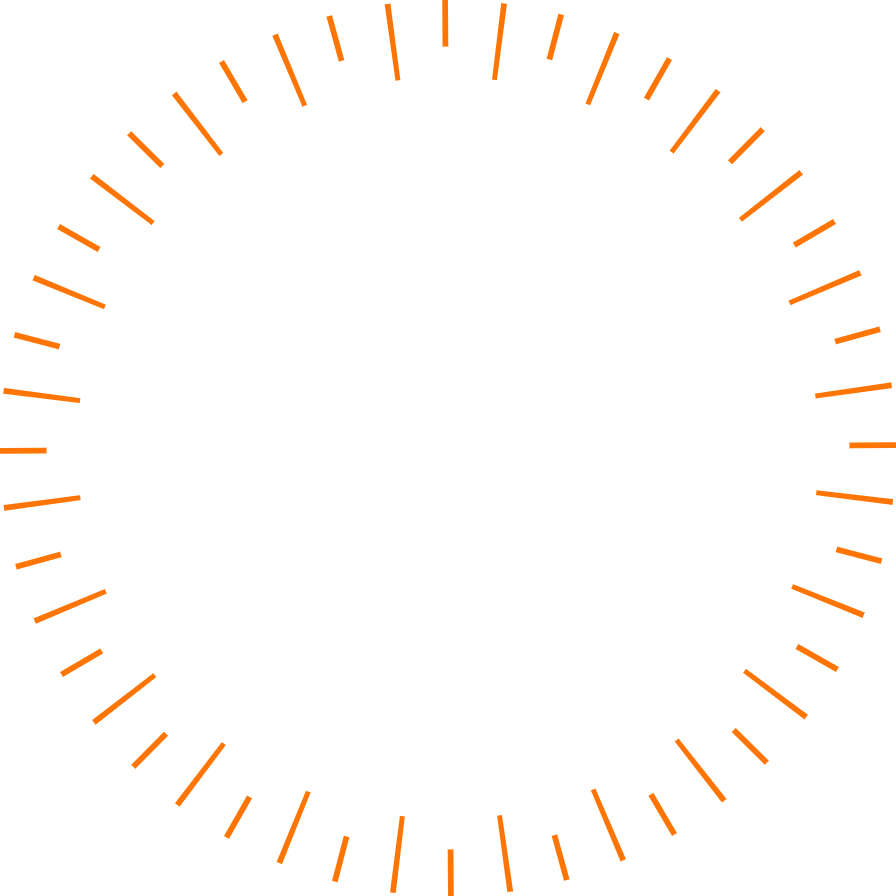
A WebGL 2 fragment shader for this background:

```glsl
#version 300 es
precision highp float;

uniform vec2 u_resolution;
out vec4 fragColor;

const float TAU = 6.2831853;
const vec3 PAPER = vec3(1.0);
const vec3 ORANGE = vec3(1.0, 0.46, 0.01);

// Lengths are fractions of the canvas, angles are radians.
const float TICK_COUNT = 48.0;
const float OUTER_RADIUS = 0.5;
const float SHORT_INNER = 0.448;
const float LONG_INNER = 0.414;
const float SHORT_HALF_WIDTH = 0.0032;
const float LONG_HALF_WIDTH = 0.0030;
const float LONG_TAPER = 0.006;
const float SKEW = 0.00646;
const float LONG_WOBBLE = 0.0038;
const float WOBBLE_PHASE = 2.0;

// Signed distance to a box given its half size.
float boxDistance(vec2 p, vec2 halfSize) {
    vec2 d = abs(p) - halfSize;
    return length(max(d, 0.0)) + min(max(d.x, d.y), 0.0);
}

// Distance to the nearest tick of the dial.
float dialDistance(vec2 p) {
    // Angles run clockwise from the top.
    float tickStep = TAU / TICK_COUNT;
    float index = floor((atan(p.x, p.y) + SKEW) / tickStep + 0.5);
    float isLong = mod(index, 2.0);
    float angle = index * tickStep;

    // Long ticks lean slightly unevenly around the ring.
    float wobble = isLong * LONG_WOBBLE * cos(angle - WOBBLE_PHASE);
    angle -= SKEW + wobble;

    // Local frame: x across the tick, y along its radius.
    vec2 radial = vec2(sin(angle), cos(angle));
    vec2 local = vec2(dot(p, vec2(radial.y, -radial.x)), dot(p, radial));

    float inner = mix(SHORT_INNER, LONG_INNER, isLong);
    float center = 0.5 * (inner + OUTER_RADIUS);
    float halfWidth = mix(SHORT_HALF_WIDTH, LONG_HALF_WIDTH, isLong);
    halfWidth += isLong * LONG_TAPER * (local.y - center);
    vec2 halfSize = vec2(halfWidth, 0.5 * (OUTER_RADIUS - inner));
    return boxDistance(local - vec2(0.0, center), halfSize);
}

void main() {
    float side = min(u_resolution.x, u_resolution.y);
    vec2 p = (gl_FragCoord.xy - 0.5 * u_resolution) / side;
    float coverage = clamp(0.5 - dialDistance(p) * side, 0.0, 1.0);
    fragColor = vec4(mix(PAPER, ORANGE, coverage), 1.0);
}
```
